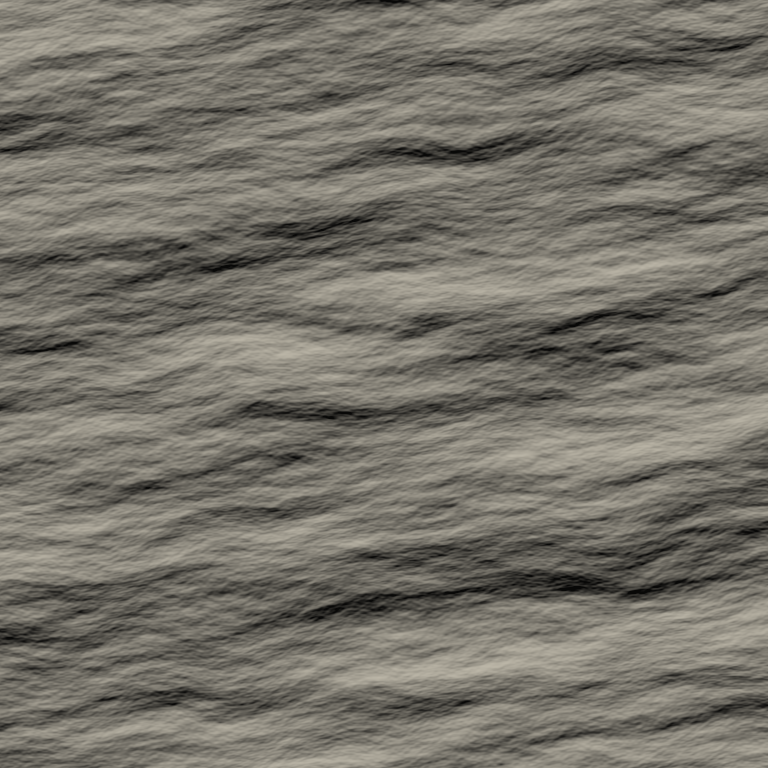
A WebGL 2 fragment shader for this texture:

```glsl
#version 300 es
precision highp float;
// Wind-combed grey stone: a height field of stretched gradient noise, with
// long, slightly tilted ridges at every scale, is lit at a low angle from above.
// The slope towards the light sets the brightness, with a long tail of shadow.

uniform vec2 u_resolution;
out vec4 fragColor;

// Random unit vector for a lattice cell
vec2 cellGradient(vec2 cell) {
    uvec2 q = uvec2(ivec2(cell)) * uvec2(1597u, 3571u);
    uint n = (q.x ^ (q.y << 7)) * 26699u + q.y;
    n = (n ^ (n >> 15)) * 739397u;
    n = (n ^ (n >> 13)) * 88339u;
    n ^= n >> 16;
    float angle = float(n & 65535u) / 65536.0 * 6.28319;
    return vec2(cos(angle), sin(angle));
}

float gradientNoise(vec2 p) {
    vec2 cell = floor(p);
    vec2 f = p - cell;
    vec2 fade = f * f * f * (f * (f * 6.0 - 15.0) + 10.0);
    vec2 right = vec2(1.0, 0.0);
    vec2 up = vec2(0.0, 1.0);
    float bottom = mix(dot(cellGradient(cell), f),
                       dot(cellGradient(cell + right), f - right), fade.x);
    float top = mix(dot(cellGradient(cell + up), f - up),
                    dot(cellGradient(cell + 1.0), f - 1.0), fade.x);
    return mix(bottom, top, fade.y);
}

// Ridged surface: each octave has its own tilt and stretch
float surfaceHeight(vec2 p) {
    float height = 0.0;
    float frequency = 6.0;
    for (int i = 0; i < 7; i++) {
        float octave = float(i);
        float tilt = 0.13 + 0.1 * cos(octave * 2.4);
        float stretch = mix(4.5, 2.2, octave / 6.0);
        vec2 along = vec2(cos(tilt), sin(tilt));
        vec2 across = vec2(-along.y, along.x);
        vec2 q = vec2(dot(p, along) / stretch, dot(p, across)) * frequency;
        float steepness = 1.1 - 0.08 * octave;
        height += steepness / frequency * gradientNoise(q + 37.3 * (octave + 1.0));
        frequency *= 1.9;
    }
    return height;
}

void main() {
    vec2 p = gl_FragCoord.xy / min(u_resolution.x, u_resolution.y);

    // Gentle waviness so that ridges bend and cross
    p.y += 0.015 * gradientNoise(p * vec2(6.0, 8.0) + 11.7);

    // Slope along the light direction
    vec2 lightStep = 0.0007 * normalize(vec2(-0.25, 1.0));
    float slope = (surfaceHeight(p + lightStep) - surfaceHeight(p - lightStep)) / 0.0014;

    // Lit faces level off, shaded faces fall away quickly
    float facing = clamp(slope / 1.4, -4.0, 4.0);
    float light = 0.456 + 0.112 * facing - 0.012 * facing * facing;

    fragColor = vec4(max(light, 0.03) * vec3(1.03, 1.0, 0.92), 1.0);
}
```
